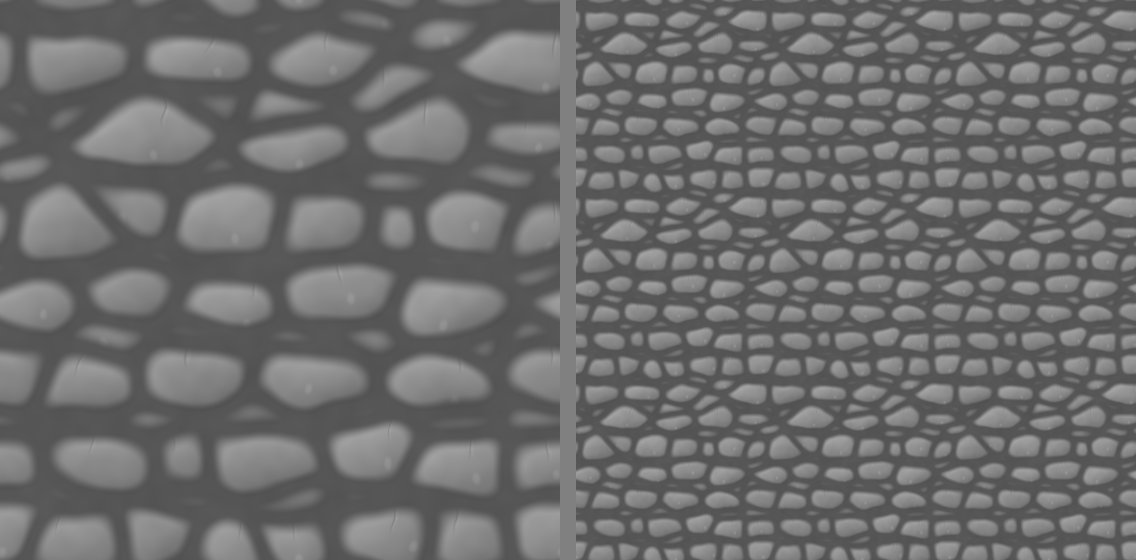
Left: one tile. Right: repeated 3 by 3.
This texture map is drawn by a Shadertoy shader. Its source:

```glsl
// Rough grey stone wall that tiles in both directions.
// Jittered rows of large stones and small filler pebbles form a weighted
// Voronoi diagram; its rounded border distance drives joints and soft relief.

const float COURSES = 14.0;             // stone rows alternate with pebble rows
const float MAX_COLUMNS = 7.0;
const vec2 METRIC = vec2(1.0, 1.6);     // flattens the horizontal joints
const vec2 LIGHT = vec2(-0.6, 0.8);
const float JOINT_TONE = 0.335;
const float STONE_TONE = 0.55;

struct Stone {
    float edge;     // distance to the rounded border
    vec2 facing;    // outward direction of the closest borders
    vec2 local;     // position relative to the site
    vec2 seed;
};

vec2 hash2(vec2 p) {
    vec3 q = fract(p.xyx * vec3(0.1031, 0.1030, 0.0973));
    q += dot(q, q.yzx + 33.33);
    return fract((q.xx + q.yz) * q.zy);
}

float cornerSlope(vec2 cell, vec2 offset, float period) {
    float angle = 6.2832 * hash2(mod(cell, period) + period).x;
    return dot(vec2(cos(angle), sin(angle)), offset);
}

// Gradient noise that wraps after a whole number of cells
float gradientNoise(vec2 uv, float period) {
    vec2 p = uv * period, cell = floor(p), f = fract(p);
    vec2 u = f * f * f * (f * (f * 6.0 - 15.0) + 10.0);
    vec2 e = vec2(1.0, 0.0);
    float low = mix(cornerSlope(cell, f, period),
                    cornerSlope(cell + e.xy, f - e.xy, period), u.x);
    float high = mix(cornerSlope(cell + e.yx, f - e.yx, period),
                     cornerSlope(cell + e.xx, f - e.xx, period), u.x);
    return mix(low, high, u.y);
}

vec2 wrapOffset(vec2 d) { return d - round(d); }

float columnCount(float row) {
    if (mod(row, 2.0) > 0.5) return 6.0;
    return 4.0 + floor(3.99 * hash2(vec2(row, 71.0)).x);
}

// Site position in xy and cell weight in z
vec3 stoneSite(float col, float row) {
    bool pebble = mod(row, 2.0) > 0.5;
    vec2 jitter = hash2(vec2(col + 3.0, row + 17.0)) - 0.5;
    float size = hash2(vec2(col + 41.0, row + 5.0)).x;
    float shift = hash2(vec2(row, 29.0)).y;
    float x = (col + 0.5 + 0.6 * jitter.x) / columnCount(row) + shift;
    float y = (row + 0.5 + 0.55 * jitter.y) / COURSES;
    float weight = pebble ? mix(-0.008, -0.002, size) : 0.009 * size;
    return vec3(x, y, weight);
}

float power(vec2 offset, float weight) {
    vec2 q = METRIC * offset;
    return dot(q, q) - weight;
}

Stone findStone(vec2 p) {
    // Owner of this point
    float best = 9.0;
    vec2 owner = vec2(0.0), toOwner = vec2(0.0);
    for (float row = 0.0; row < COURSES; row++) {
        float columns = columnCount(row);
        for (float col = 0.0; col < MAX_COLUMNS; col++) {
            if (col >= columns) break;
            vec3 site = stoneSite(col, row);
            vec2 offset = wrapOffset(site.xy - p);
            float value = power(offset, site.z);
            if (value < best) {
                best = value; owner = vec2(col, row); toOwner = offset;
            }
        }
    }
    // Soft minimum over all borders
    float closeness = 0.0, total = 0.0;
    vec2 facing = vec2(0.0);
    for (float row = 0.0; row < COURSES; row++) {
        float columns = columnCount(row);
        for (float col = 0.0; col < MAX_COLUMNS; col++) {
            if (col >= columns) break;
            if (vec2(col, row) == owner) continue;
            vec3 site = stoneSite(col, row);
            vec2 offset = wrapOffset(site.xy - p);
            vec2 normal = METRIC * METRIC * (offset - toOwner);
            float span = max(length(normal), 0.001);
            float gap = (power(offset, site.z) - best) / (2.0 * span);
            float blend = exp(-45.0 * gap);
            closeness += exp(-95.0 * gap);
            total += blend;
            facing += blend * normal / span;
        }
    }
    return Stone(-log(closeness) / 95.0, facing / total, -toOwner, hash2(owner + 53.0));
}

// Thin crack running down from the upper edge, with one lit lip
float crackTone(Stone s, float wobble) {
    float x = s.local.x - 0.07 * (s.seed.x - 0.5) - 0.4 * (s.seed.y - 0.5) * s.local.y - wobble;
    float reach = smoothstep(0.005, 0.04, s.local.y) * step(0.5, s.seed.y);
    float groove = exp(-pow(x / 0.0018, 2.0));
    float lip = exp(-pow((x - 0.004) / 0.003, 2.0));
    return reach * (0.03 * lip - 0.075 * groove);
}

float speckTone(Stone s) {
    vec2 d = s.local - vec2(0.05, -0.05) * (s.seed.yx - 0.2);
    float radius = length(d * vec2(1.0, 0.7));
    return 0.05 * step(0.4, s.seed.x) * (1.0 - smoothstep(0.003, 0.010, radius));
}

void mainImage(out vec4 fragColor, in vec2 fragCoord) {
    vec2 uv = fragCoord / iResolution.xy;
    vec2 warp = vec2(gradientNoise(uv, 9.0), gradientNoise(uv + 0.37, 11.0));
    Stone s = findStone(uv + 0.014 * warp);

    // Soft rise on the lit side, crisper on the shaded side
    float lit = dot(s.facing, LIGHT);
    float rise = smoothstep(0.004, 0.027 + 0.006 * lit, s.edge);
    float slope = exp(-max(s.edge - 0.015, 0.0) / 0.035);
    float mottle = 0.035 * gradientNoise(uv, 8.0) + 0.02 * gradientNoise(uv, 31.0);

    float face = STONE_TONE + 0.105 * lit * slope + 0.35 * dot(s.local, LIGHT);
    face += 0.03 * (s.seed.x - 0.5) + mottle;
    face += crackTone(s, 0.012 * gradientNoise(uv, 24.0)) + speckTone(s);

    float shadow = smoothstep(0.0, 0.012, s.edge) * max(-lit, 0.0);
    float joint = JOINT_TONE - 0.03 * shadow + 0.6 * mottle;
    fragColor = vec4(vec3(mix(joint, min(face, 0.69), rise)), 1.0);
}
```
